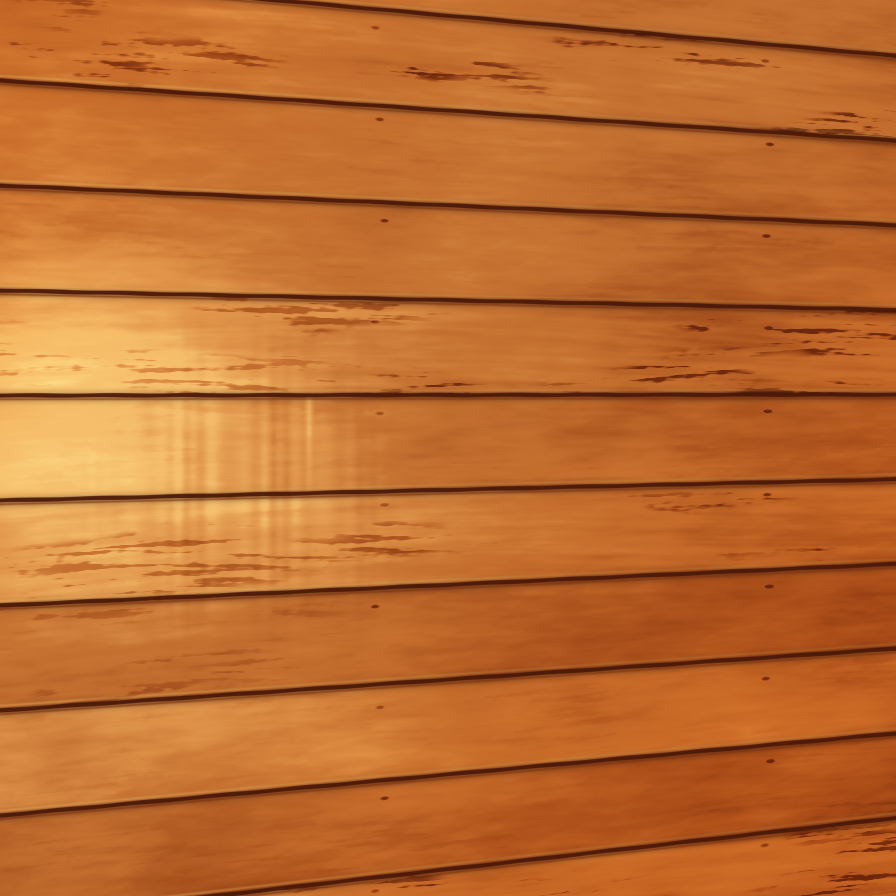
A three.js fragment shader for this texture:

```glsl
varying vec2 vUv;

// Layered, bent sine waves, roughly -1 to 1
float waves(vec2 p) {
  float sum = 0.0, amp = 0.55;
  for (int i = 0; i < 5; i++) {
    sum += amp * sin(p.x + 1.7 * sin(p.y * 0.8 + float(i))) * sin(p.y + 1.4 * sin(p.x * 0.7));
    p = mat2(1.5, 0.7, -0.7, 1.5) * p + 2.3;
    amp *= 0.62;
  }
  return sum;
}

// Gaussian bump
float bump(float x, float width) {
  return exp(-x * x / (width * width));
}

// Wood colour from dark (0) to bright gloss (above 1)
vec3 woodColor(float t) {
  vec3 c = mix(vec3(0.42, 0.16, 0.05), vec3(0.65, 0.32, 0.12), smoothstep(0.0, 0.25, t));
  c = mix(c, vec3(0.77, 0.44, 0.19), smoothstep(0.2, 0.48, t));
  c = mix(c, vec3(0.88, 0.59, 0.30), smoothstep(0.45, 0.75, t));
  c = mix(c, vec3(0.96, 0.75, 0.43), smoothstep(0.7, 1.0, t));
  return mix(c, vec3(1.0, 0.89, 0.57), smoothstep(1.0, 1.3, t));
}

void main() {
  float x = vUv.x, y = vUv.y;

  // Boards narrow to the right in perspective; rows count downward
  float spacing = 0.1172 - 0.0227 * x;
  float row = (0.5586 + 0.001 * x - y) / spacing;
  float id = floor(row);
  float across = row - id;
  float groove = (fract(row + 0.5) - 0.5) * spacing;
  vec2 shift = vec2(id * 7.31, id * 3.77);

  // Figured boards carry dark flecks, the others are plain
  bool isFigured = id == -4.0 || id == -1.0 || id == 1.0 || id == 5.0;
  float figure = isFigured ? 1.0 : 0.12;
  if (id == 2.0) figure = 0.55 * (1.0 - smoothstep(0.2, 0.45, x));

  // Broad light, alternating board tones, clouding and grain
  float tone = 0.40 + 0.18 * bump(length(vec2(x - 0.2, (y - 0.45) * 0.9)), 0.42);
  tone -= cos(3.14159 * id) * (0.015 + 0.065 * smoothstep(0.0, 2.0, id));
  tone += 0.07 * bump(x - 0.5, 0.35) * smoothstep(0.7, 0.95, y);
  tone -= 0.07 * smoothstep(0.7, 1.5, x + 1.0 - y);
  tone += 0.12 * waves(vec2(x * 8.0, across * 2.2) + shift);
  tone += 0.05 * waves(vec2(x * 14.0, across * 12.0) + shift);
  tone += 0.035 * waves(vec2(x * 55.0, across * 22.0) + shift);
  tone += 0.07 * figure * waves(vec2(x * 5.0, across * 16.0 + 2.0 * sin(x * 4.0)) + shift);

  // Window gloss, with upright ripples at its edge
  float glossX = x - 0.06 - 0.06 * clamp(id, 0.0, 2.0);
  float gloss = bump(glossX, 0.21) * bump(y - 0.53, 0.17);
  gloss *= 0.75 + 0.35 * smoothstep(0.0, 0.9, across);
  float ripple = sin(x * 170.0 + 2.0 * sin(x * 61.0)) * sin(x * 97.0 + 1.0);
  float rippleArea = bump(x - 0.27, 0.12) * bump(y - 0.46, 0.12);
  tone += 0.55 * gloss + 0.13 * ripple * rippleArea;
  if (id == 0.0) tone += 0.3 * bump(x - 0.345, 0.004) * (1.0 - 0.7 * across);

  // Clustered dark flecks along the grain
  float cluster = smoothstep(-0.1, 0.35, waves(vec2(x * 6.0, across * 3.0) + shift * 1.7));
  float fleck = waves(vec2(x * 19.0, across * 24.0 + sin(x * 9.0)) + shift);
  fleck = smoothstep(0.1, 0.5, fleck + 0.12 * sin(x * 310.0) * sin(across * 35.0 + x * 90.0));
  tone -= 0.38 * figure * cluster * fleck;

  // Nail heads in two upright columns
  float nailX = min(abs(x - 0.424 - 0.006 * sin(id * 2.1)), abs(x - 0.857 - 0.005 * sin(id * 3.3)));
  float nailY = (across - 0.19 - 0.05 * sin(id * 4.7)) * spacing;
  tone -= 0.35 * (1.0 - smoothstep(0.5, 1.3, length(vec2(nailX / 0.005, nailY / 0.0022))));

  vec3 color = woodColor(tone);

  // Redder wood toward the lower right and upper left corners
  float warmth = smoothstep(0.9, 1.8, x + 1.0 - y) + 0.7 * smoothstep(0.8, 1.7, y + 0.6 - x);
  color *= mix(vec3(1.0), vec3(1.03, 0.93, 0.76), clamp(warmth, 0.0, 1.0));

  // Groove: soft shade, lit upper lip, dark slot and thin lower line
  color *= 1.0 - 0.3 * bump(groove - 0.001, 0.006);
  float lip = bump(groove + 0.0052, 0.0016) * (0.3 + 0.5 * bump(x, 0.45));
  color = mix(color, vec3(0.95, 0.66, 0.32), 0.6 * lip);
  float slot = 1.0 - smoothstep(0.0014, 0.0032, abs(groove + 0.0003 * sin(x * 70.0 + id)));
  color = mix(color, vec3(0.29, 0.09, 0.03), 0.92 * slot);
  color = mix(color, vec3(0.50, 0.20, 0.07), 0.6 * bump(groove - 0.0042, 0.0013));

  gl_FragColor = vec4(color, 1.0);
}
```
